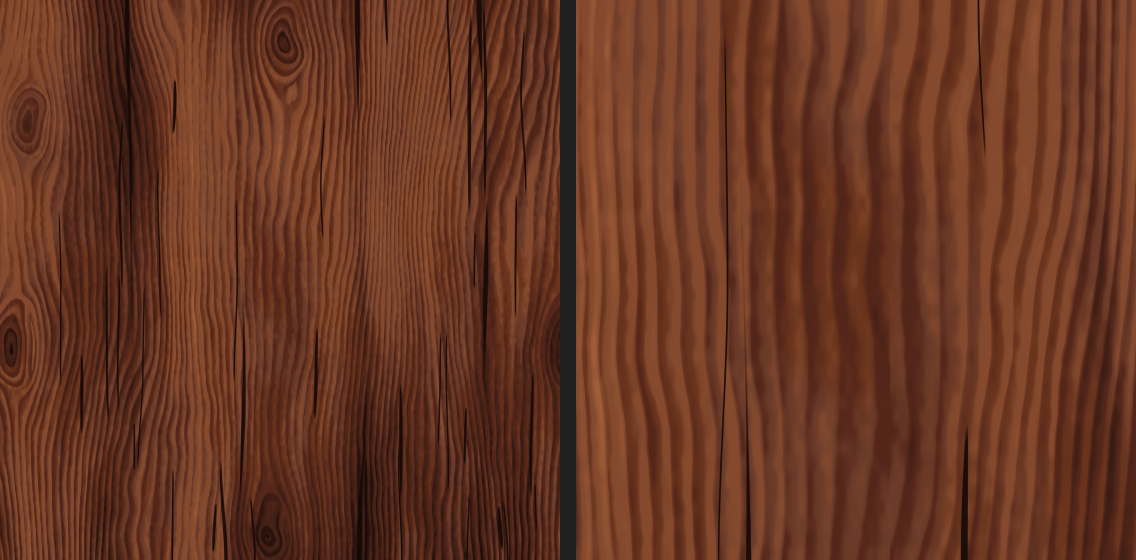
Left: the whole. Right: its middle third, enlarged.
Write a WebGL 2 fragment shader that draws this texture.

```glsl
#version 300 es
precision highp float;
// Dark reddish-brown timber: vertical grain, knots, sooty seams and drying cracks.
uniform vec2 u_resolution;
out vec4 fragColor;

const int KNOTS = 4;
const int SEAMS = 4;
const int CRACKS = 34;

float hash(vec2 p) {
  vec3 q = fract(p.xyx * vec3(0.1031, 0.1030, 0.0973));
  q += dot(q, q.yzx + 33.33);
  return fract((q.x + q.y) * q.z);
}

float noise(vec2 p) {
  vec2 cell = floor(p), f = fract(p);
  f = f * f * (3.0 - 2.0 * f);
  float low = mix(hash(cell), hash(cell + vec2(1, 0)), f.x);
  float high = mix(hash(cell + vec2(0, 1)), hash(cell + vec2(1, 1)), f.x);
  return mix(low, high, f.y);
}

float fbm(vec2 p) {
  float sum = 0.0, amp = 0.533;
  for (int i = 0; i < 4; i++) {
    sum += amp * noise(p);
    p = p * 2.03 + 17.3;
    amp *= 0.5;
  }
  return sum;
}

// Offset to a knot, wrapped sideways and squeezed so that knots stand tall.
vec2 knotOffset(vec2 p, int i) {
  float odd = float(i % 2), row = float(i / 2);
  vec2 centre = vec2(0.05 + 0.46 * odd - 0.03 * row,
                     0.79 + 0.13 * odd - row * (0.41 + 0.46 * odd));
  vec2 d = p - centre;
  d.x = fract(d.x + 0.5) - 0.5;
  return d * vec2(1.0, 0.55);
}

// x: grain coordinate flowing around the knots, y: darkness of the knots.
vec2 grainField(vec2 p) {
  float across = p.x + 0.11 * (noise(p * vec2(5.0, 1.7) + 3.0) - 0.5);
  across += 0.03 * (noise(p * vec2(11.0, 5.0) + 41.0) - 0.5);
  across += 0.006 * (noise(p * vec2(34.0, 22.0)) - 0.5);
  float dark = 0.0;
  for (int i = 0; i < KNOTS; i++) {
    float radius = 0.034 + 0.014 * hash(vec2(i, 5));
    vec2 d = knotOffset(p, i);
    d += 0.016 * (vec2(noise(p * 17.0), noise(p * 17.0 + 60.0)) - 0.5);
    float r = length(d);
    float pull = min(1.0, radius * radius / max(r * r, 1e-5));
    across -= d.x * pull * exp(-7.0 * r * r);
    across += 1.3 * max(radius - r, 0.0);
    dark += exp(-r * r / (1.9 * radius * radius)) + 0.7 * exp(-r / 0.009);
  }
  return vec2(across, dark);
}

// Growth rings: slow brightening, then a narrow dark latewood edge.
float growthRings(float phase) {
  float t = fract(phase);
  float ring = smoothstep(0.0, 0.7, t) * (1.0 - smoothstep(0.78, 1.0, t));
  return mix(ring, 0.5, smoothstep(0.35, 0.9, fwidth(phase)));
}

// x: soft shade beside the seams, y: the open gap itself.
vec2 seams(vec2 p, float pixel) {
  vec2 result = vec2(0);
  for (int i = 0; i < SEAMS; i++) {
    float id = float(i);
    float x = 0.24 + 0.205 * id + 0.03 * (hash(vec2(id, 8)) - 0.5);
    x += 0.018 * (noise(vec2(id * 9.0, p.y * 3.0)) - 0.5);
    float d = abs(p.x - x);
    float open = noise(vec2(id * 7.0 + 2.0, p.y * 4.0));
    float width = 0.0032 * smoothstep(0.4, 0.9, open);
    float soot = 0.3 + 0.7 * noise(vec2(id * 5.0, p.y * 2.3 + 4.0));
    result.x += soot * exp(-d / 0.026);
    result.y = max(result.y, smoothstep(0.3, 0.5, open) * (1.0 - smoothstep(width, width + 1.6 * pixel, d)));
  }
  return result;
}

// Thin upright splits that taper at both ends.
float cracks(vec2 p, float pixel) {
  float mask = 0.0;
  for (int i = 0; i < CRACKS; i++) {
    float id = float(i);
    vec2 centre = vec2(hash(vec2(id, 11)), hash(vec2(id, 23)));
    float reach = mix(0.04, 0.19, hash(vec2(id, 31)));
    vec2 d = p - centre;
    d.x += 0.012 * (noise(vec2(id * 3.0, p.y * 6.0)) - 0.5);
    float taper = max(0.0, 1.0 - d.y * d.y / (reach * reach));
    float width = 0.0021 * pow(hash(vec2(id, 47)), 2.0) * taper;
    float line = 1.0 - smoothstep(width, width + 1.4 * pixel, abs(d.x));
    mask = max(mask, line * smoothstep(0.0, 0.35, taper));
  }
  return mask;
}

vec3 woodColour(float tone, float dusty) {
  vec3 amber = mix(vec3(0.41, 0.20, 0.11), vec3(0.42, 0.23, 0.16), dusty);
  vec3 c = mix(vec3(0.08, 0.035, 0.03), vec3(0.16, 0.07, 0.05), smoothstep(-0.1, 0.14, tone));
  c = mix(c, vec3(0.25, 0.12, 0.08), smoothstep(0.14, 0.32, tone));
  c = mix(c, vec3(0.33, 0.15, 0.10), smoothstep(0.32, 0.49, tone));
  c = mix(c, amber, smoothstep(0.49, 0.67, tone));
  c = mix(c, vec3(0.52, 0.29, 0.18), smoothstep(0.67, 0.85, tone));
  return mix(c, vec3(0.63, 0.37, 0.22), smoothstep(0.9, 1.2, tone));
}

void main() {
  vec2 p = gl_FragCoord.xy / u_resolution;
  float pixel = 1.0 / min(u_resolution.x, u_resolution.y);
  vec2 grain = grainField(p);

  // Broad stain, long pale streaks, rings and fine fibres build the tone.
  float stain = fbm(vec2(grain.x * 5.5, p.y * 1.5) + 9.0) - 0.5;
  float streak = noise(vec2(grain.x * 42.0, p.y * 2.2)) - 0.5;
  float rings = growthRings(grain.x * 72.0 + 1.2 * noise(p * vec2(14.0, 3.0))) - 0.5;
  float ringDepth = mix(0.14, 0.44, noise(p * vec2(6.0, 2.5) + 70.0));
  float fibre = noise(vec2(grain.x * 230.0, p.y * 22.0)) - 0.5;
  float pores = noise(p * vec2(250.0, 110.0)) - 0.5;
  vec2 seam = seams(p, pixel);

  float tone = 0.63 + 0.85 * stain + 0.22 * streak + ringDepth * rings;
  tone += 0.14 * fibre + 0.10 * pores - 0.27 * grain.y - 0.30 * seam.x;
  vec3 colour = woodColour(tone, smoothstep(0.35, 0.65, noise(p * vec2(30.0, 8.0) + 25.0)));

  float split = max(seam.y, cracks(p, pixel));
  fragColor = vec4(mix(colour, vec3(0.07, 0.03, 0.025), 0.88 * split), 1.0);
}
```
